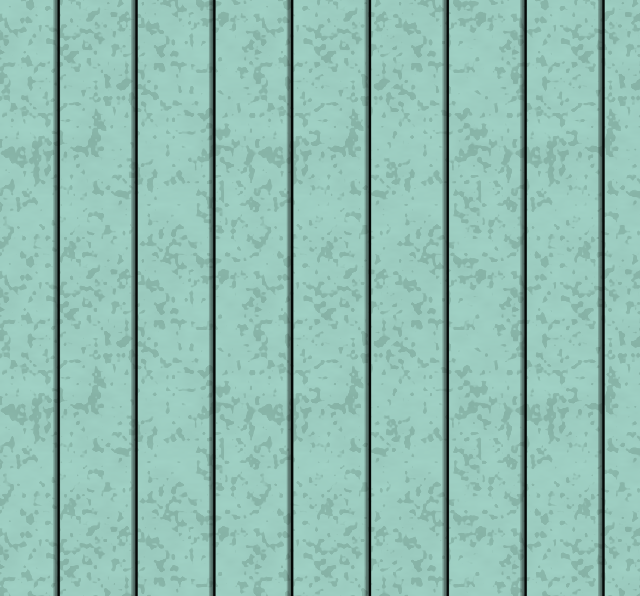
A Shadertoy shader for this texture:

```glsl
// Painted vertical boards in pale sea green, split by dark grooves with a
// stepped shadow on their left side. Tiling value noise, thresholded, gives
// the clustered speckles; the grooves are smoothed bands of a repeated distance.

float hash(vec2 p) {
    vec3 q = fract(p.xyx * vec3(0.1031, 0.1030, 0.0973));
    q += dot(q, q.yzx + 33.33);
    return fract((q.x + q.y) * q.z);
}

// Value noise that wraps after `cells` lattice steps per unit of p.
float tiledNoise(vec2 p, vec2 cells, float seed) {
    p *= cells;
    vec2 i = floor(p), f = fract(p);
    f = f * f * (3.0 - 2.0 * f);
    vec2 a = mod(i, cells) + seed, b = mod(i + 1.0, cells) + seed;
    return mix(mix(hash(a), hash(vec2(b.x, a.y)), f.x),
               mix(hash(vec2(a.x, b.y)), hash(b), f.x), f.y);
}

// Smoothed band between lo and hi, with edges of width w.
float band(float x, float lo, float hi, float w) {
    return clamp((x - lo) / w + 0.5, 0.0, 1.0) * clamp((hi - x) / w + 0.5, 0.0, 1.0);
}

void mainImage(out vec4 fragColor, in vec2 fragCoord) {
    vec2 uv = fragCoord / iResolution.x;

    // Speckles: fine noise, pushed into clusters by a coarse one
    vec2 tile = uv / 0.402;
    float cluster = tiledNoise(tile, vec2(11.0), 17.0) - 0.5;
    float grain = 0.62 * tiledNoise(tile, vec2(43.0, 46.0), 61.0)
                + 0.38 * tiledNoise(tile, vec2(83.0, 79.0), 133.0)
                + 0.22 * cluster;
    float speckle = smoothstep(0.60, 0.71, grain);

    // Soft mottling, slightly streaked sideways
    float mottle = tiledNoise(tile, vec2(19.0, 31.0), 241.0)
                 + 0.5 * tiledNoise(tile, vec2(38.0, 90.0), 307.0) - 0.75;

    vec3 paint = vec3(0.612, 0.802, 0.754) * (1.0 + 0.025 * mottle - 0.03 * cluster);
    vec3 color = mix(paint, paint * vec3(0.87, 0.885, 0.875), speckle);

    // Signed distance to the nearest groove, in board widths
    float pitch = 0.1216;
    float d = fract((uv.x - 0.0918) / pitch + 0.5) - 0.5;
    float edge = max(1.0 / (iResolution.x * pitch), 0.008);

    // Shadow steps darkening towards the groove, then the groove itself
    color *= 1.0 - 0.22 * band(d, -0.070, 0.018, edge);
    color *= 1.0 - 0.25 * band(d, -0.052, 0.012, edge);
    color *= 1.0 - 0.14 * band(d, -0.030, 0.012, edge);
    color = mix(color, vec3(0.01, 0.03, 0.025), band(d, -0.016, 0.013, edge));

    fragColor = vec4(color, 1.0);
}
```
